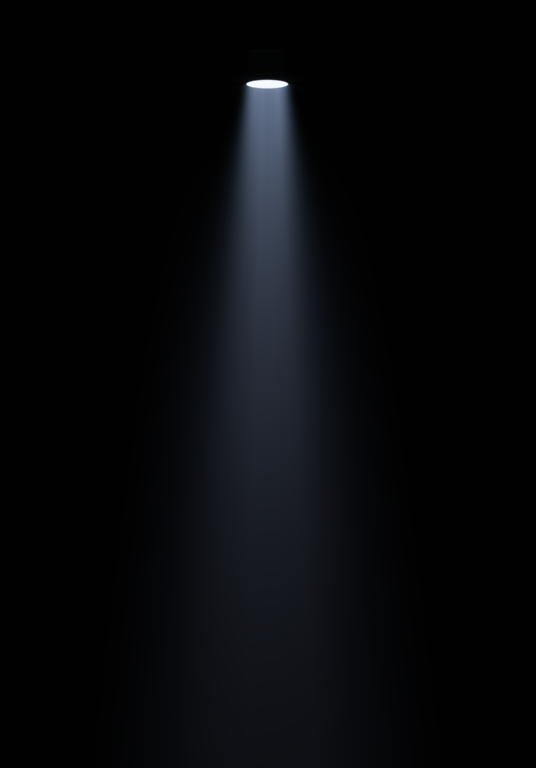
Write a WebGL 1 fragment shader that draws this background.

```glsl
precision highp float;

uniform vec2 u_resolution;

// Lengths are fractions of the canvas height, x measured from the centre.
const vec2 LAMP_CENTER = vec2(-0.001, 0.8905);
const vec2 LAMP_RADIUS = vec2(0.0272, 0.0056);
const vec2 HOUSING_CENTER = vec2(-0.002, 0.914);
const vec2 HOUSING_HALF = vec2(0.024, 0.020);

const float CORE_SPREAD = 0.112;
const float CORE_FALLOFF = 3.15;
const float HALO_WIDTH = 0.105;
const float HALO_SPREAD = 0.105;
const float STREAK_AMOUNT = 0.04;

const vec3 NIGHT = vec3(0.003, 0.003, 0.004);
const vec3 CORE_COLOR = vec3(0.41, 0.475, 0.585);
const vec3 FRINGE_COLOR = vec3(0.27, 0.42, 0.57);
const vec3 HALO_COLOR = vec3(0.032, 0.036, 0.050);
const vec3 LAMP_COLOR = vec3(0.96, 0.98, 1.0);
const vec3 HOUSING_COLOR = vec3(0.009, 0.010, 0.013);
const vec3 RIM_COLOR = vec3(0.022, 0.025, 0.032);

float ellipseDistance(vec2 p, vec2 radius) {
  float k = length(p / radius);
  return k * (k - 1.0) / max(length(p / (radius * radius)), 0.001);
}

float boxDistance(vec2 p, vec2 halfSize) {
  vec2 q = abs(p) - halfSize;
  return length(max(q, 0.0)) + min(max(q.x, q.y), 0.0);
}

// Soft rays that fan out with the beam.
float streaks(float ray) {
  float sum = 0.0;
  float frequency = 5.0;
  float weight = 0.5;
  for (int i = 0; i < 4; i++) {
    sum += weight * sin(ray * frequency + frequency);
    frequency *= 1.9;
    weight *= 0.6;
  }
  return sum;
}

vec3 beamLight(vec2 p) {
  float depth = max(-p.y, 0.0);
  float side = abs(p.x);

  // Bright core: crisp at the lamp, blurred further down.
  float coreWidth = LAMP_RADIUS.x + CORE_SPREAD * depth;
  float sharpness = mix(2.1, 6.0, exp(-depth * 14.0));
  float across = side / coreWidth;
  float core = exp(-pow(across + 0.0001, sharpness));
  core *= exp(-CORE_FALLOFF * depth);
  vec3 tint = mix(CORE_COLOR, FRINGE_COLOR, smoothstep(0.5, 1.6, across));

  // Wide, dim halo that gathers below the lamp.
  float haloWidth = HALO_WIDTH + HALO_SPREAD * depth;
  float halo = 1.0 - smoothstep(0.3, 1.3, side / haloWidth);
  halo *= smoothstep(0.0, 0.48, depth) * mix(1.0, 0.8, depth);

  float ripple = 1.0 + STREAK_AMOUNT * streaks(p.x / coreWidth);
  return (tint * core + HALO_COLOR * halo) * ripple;
}

void main() {
  vec2 p = gl_FragCoord.xy / u_resolution.y;
  p.x -= 0.5 * u_resolution.x / u_resolution.y;
  float edge = 1.0 / u_resolution.y;
  vec2 fromLamp = p - LAMP_CENTER;

  // Light below the lamp
  float below = smoothstep(edge, -edge, fromLamp.y);
  vec3 color = NIGHT + beamLight(fromLamp) * below;

  // Housing and its faint upper rim
  vec2 fromHousing = p - HOUSING_CENTER;
  float housing = boxDistance(fromHousing, HOUSING_HALF);
  color = mix(color, HOUSING_COLOR, smoothstep(edge, -edge, housing) * (1.0 - below));
  vec2 fromRim = fromHousing - vec2(0.0, HOUSING_HALF.y);
  float rim = boxDistance(fromRim, vec2(0.020, 0.0006));
  color += RIM_COLOR * smoothstep(edge, -edge, rim);

  // Lamp face with a tight glow
  float lamp = ellipseDistance(fromLamp, LAMP_RADIUS);
  color += 0.13 * CORE_COLOR * exp(-max(lamp, 0.0) * 240.0);
  color = mix(color, LAMP_COLOR, smoothstep(edge, -edge, lamp));

  gl_FragColor = vec4(color, 1.0);
}
```
